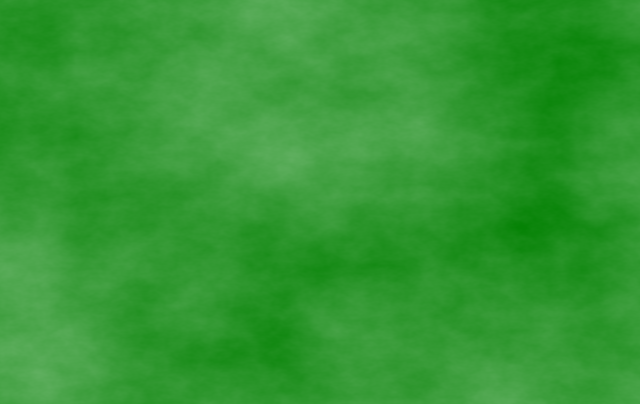
A Shadertoy shader for this texture:

```glsl
const vec3 BASE_GREEN = vec3(0.0, 0.5, 0.0);
const vec3 HAZE_WHITE = vec3(1.0);
const float HAZE_MEAN = 0.206;
const float HAZE_CONTRAST = 0.18;
const vec2 HAZE_LIMITS = vec2(0.02, 0.39);
const vec2 CLOUD_FREQUENCY = vec2(1.6, 2.2);  // cells per canvas height
const vec2 LACUNARITY = vec2(1.95, 2.05);     // finer wisps stretch sideways
const float PERSISTENCE = 0.64;
const int OCTAVES = 7;
const vec2 OCTAVE_SHIFT = vec2(17.37, 9.71);
const float TAU = 6.2831853;

// Unit gradient from an integer hash of the lattice point
vec2 latticeGradient(vec2 cell) {
    uvec2 q = uvec2(ivec2(cell) + 4096);
    uint h = q.x * 73856093u ^ q.y * 19349663u;
    h = (h ^ (h >> 15)) * 739982445u;
    h = (h ^ (h >> 12)) * 695872825u;
    h ^= h >> 15;
    float angle = TAU * float(h & 65535u) / 65536.0;
    return vec2(cos(angle), sin(angle));
}

float gradientNoise(vec2 p) {
    vec2 cell = floor(p);
    vec2 f = p - cell;
    vec2 fade = f * f * f * (f * (f * 6.0 - 15.0) + 10.0);
    vec2 right = vec2(1.0, 0.0);
    vec2 up = vec2(0.0, 1.0);
    float a = dot(latticeGradient(cell), f);
    float b = dot(latticeGradient(cell + right), f - right);
    float c = dot(latticeGradient(cell + up), f - up);
    float d = dot(latticeGradient(cell + 1.0), f - 1.0);
    return mix(mix(a, b, fade.x), mix(c, d, fade.x), fade.y);
}

// Layered noise: broad clouds down to fine horizontal fibres
float cloudHaze(vec2 p) {
    vec2 q = p * CLOUD_FREQUENCY;
    float amplitude = 1.0;
    float sum = 0.0;
    for (int i = 0; i < OCTAVES; i++) {
        q += OCTAVE_SHIFT;
        sum += amplitude * gradientNoise(q);
        q *= LACUNARITY;
        amplitude *= PERSISTENCE;
    }
    return sum;
}

void mainImage(out vec4 fragColor, in vec2 fragCoord) {
    vec2 uv = fragCoord / iResolution.y;

    // Pale haze over a flat green ground
    float haze = HAZE_MEAN + HAZE_CONTRAST * cloudHaze(uv);
    haze = clamp(haze, HAZE_LIMITS.x, HAZE_LIMITS.y);
    fragColor = vec4(mix(BASE_GREEN, HAZE_WHITE, haze), 1.0);
}
```
